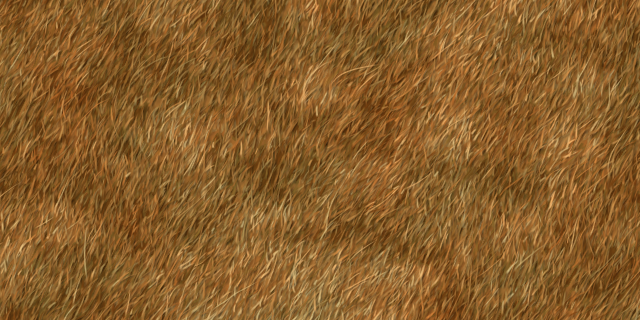
A WebGL 2 fragment shader for this texture:

```glsl
#version 300 es
precision highp float;

uniform vec2 u_resolution;
out vec4 fragColor;

const int TURF_LAYERS = 15;
const int STALK_LAYERS = 3;

// Integer hash: three uniform values in 0..1
vec3 hash3(ivec3 cell) {
    uvec3 v = uvec3(cell) * 1664525u + 1013904223u;
    v.x += v.y * v.z; v.y += v.z * v.x; v.z += v.x * v.y;
    v ^= v >> 16u;
    v.x += v.y * v.z; v.y += v.z * v.x; v.z += v.x * v.y;
    return vec3(v >> 8u) / 16777216.0;
}

float valueNoise(vec2 p, int seed) {
    ivec2 i = ivec2(floor(p));
    vec2 f = fract(p);
    f = f * f * (3.0 - 2.0 * f);
    float a = hash3(ivec3(i, seed)).x;
    float b = hash3(ivec3(i + ivec2(1, 0), seed)).x;
    float c = hash3(ivec3(i + ivec2(0, 1), seed)).x;
    float d = hash3(ivec3(i + ivec2(1, 1), seed)).x;
    return mix(mix(a, b, f.x), mix(c, d, f.x), f.y);
}

float fbm(vec2 p, int seed) {
    float sum = 0.0, gain = 0.53;
    for (int i = 0; i < 4; i++) {
        sum += gain * valueNoise(p, seed + i);
        p = p * 2.07 + 3.1;
        gain *= 0.5;
    }
    return sum;
}

// Dry grass ramp, from shaded root to bleached straw
vec3 grassColor(float tone) {
    vec3 c = vec3(0.40, 0.235, 0.065);
    c = mix(c, vec3(0.48, 0.345, 0.135), smoothstep(0.10, 0.22, tone));
    c = mix(c, vec3(0.59, 0.385, 0.17), smoothstep(0.26, 0.37, tone));
    c = mix(c, vec3(0.61, 0.46, 0.25), smoothstep(0.53, 0.62, tone));
    c = mix(c, vec3(0.70, 0.50, 0.26), smoothstep(0.69, 0.78, tone));
    return mix(c, vec3(0.81, 0.66, 0.43), smoothstep(0.86, 0.96, tone));
}

// Russet to olive tint
vec3 tint(float hue) {
    return mix(vec3(1.07, 0.955, 0.86), vec3(0.94, 1.03, 1.08), hue);
}

// Tapered, bent blade: x = coverage, y = shadow cast to its right
vec2 blade(vec2 offset, float angle, float halfLen, float bend, float halfWidth, float blur) {
    vec2 dir = vec2(cos(angle), sin(angle));
    float t = dot(offset, dir) / halfLen;
    float side = offset.x * dir.y - offset.y * dir.x - bend * halfLen * t * t;
    float ends = 1.0 - smoothstep(0.45, 1.0, abs(t));
    float width = halfWidth * (0.9 - 0.3 * t);
    float cover = clamp((width - abs(side)) / blur + 0.5, 0.0, 1.0);
    float shade = 1.0 - smoothstep(0.0, 2.0 * halfWidth + blur, abs(side - 2.0 * halfWidth));
    return vec2(cover, shade) * ends;
}

// One scattered layer of blades painted over the ground colour
vec3 paintLayer(vec3 ground, vec2 p, float cellSize, int seed, float density, float lean,
                float spread, vec2 widths, vec2 tones, float hue, float light, float blur) {
    ivec2 home = ivec2(floor(p / cellSize));
    for (int y = -1; y <= 1; y++) {
        for (int x = -1; x <= 1; x++) {
            ivec2 cell = home + ivec2(x, y);
            vec3 place = hash3(ivec3(cell, seed));
            vec3 look = hash3(ivec3(cell, seed + 500));
            vec3 build = hash3(ivec3(cell, seed + 900));
            if (build.x > density) continue;
            vec2 offset = p - (vec2(cell) + place.xy) * cellSize;
            float angle = lean + spread * (place.z + build.y - 1.0);
            float halfLen = cellSize * mix(0.35, 0.97, look.x * look.x);
            float halfWidth = mix(widths.x, widths.y, look.y);
            vec2 mark = blade(offset, angle, halfLen, 0.3 * build.z - 0.1, halfWidth, blur);
            float bladeHue = hue + 0.9 * (fract(look.y * 37.0) - 0.5);
            vec3 color = grassColor(mix(tones.x, tones.y, look.z)) * tint(bladeHue) * light;
            ground *= 1.0 - 0.09 * mark.y;
            ground = mix(ground, color, 0.8 * mark.x);
        }
    }
    return ground;
}

void main() {
    vec2 p = gl_FragCoord.xy / u_resolution.y;
    float blur = 1.25 / u_resolution.y;

    // Broad variation of tone, hue and wind direction
    float shift = 0.8 * (fbm(p * vec2(5.0, 7.0), 11) - 0.5);
    float hue = 0.5 + 1.1 * (fbm(p * vec2(5.0, 7.0) + 7.0, 31) - 0.5);
    float lean = 1.13 + 0.8 * (fbm(p * 3.5, 51) - 0.5);

    // Streaked undergrowth
    vec2 along = vec2(cos(1.13), sin(1.13));
    vec2 q = vec2(p.x * along.y - p.y * along.x, dot(p, along));
    float streak = valueNoise(q * vec2(120.0, 30.0), 71);
    vec3 color = grassColor(0.7 * streak + shift) * tint(hue);

    // Short turf of mixed lengths, brighter towards the top layer
    for (int i = 0; i < TURF_LAYERS; i++) {
        float height = float(i) / float(TURF_LAYERS - 1);
        float cellSize = 0.034 + 0.03 * fract(float(i) * 0.618);
        color = paintLayer(color, p + float(i) * vec2(0.137, 0.071), cellSize, 100 + i, 1.0,
                           lean, 0.65, vec2(0.0012, 0.0034), vec2(0.0, 0.98) + shift, hue,
                           mix(0.98, 1.09, height), blur);
    }

    // Long pale stalks
    for (int i = 0; i < STALK_LAYERS; i++) {
        color = paintLayer(color, p + float(i) * vec2(0.31, 0.17), 0.11, 200 + i, 0.45,
                           lean - 0.12, 0.6, vec2(0.0012, 0.0021), vec2(0.65, 1.05) + 0.4 * shift,
                           hue, 1.06, blur);
    }

    // Fine grain along the blades
    float grain = valueNoise(q * vec2(200.0, 70.0), 91) - 0.5;
    color *= 1.03 + 0.16 * grain;
    fragColor = vec4(clamp(color, 0.0, 1.0), 1.0);
}
```
